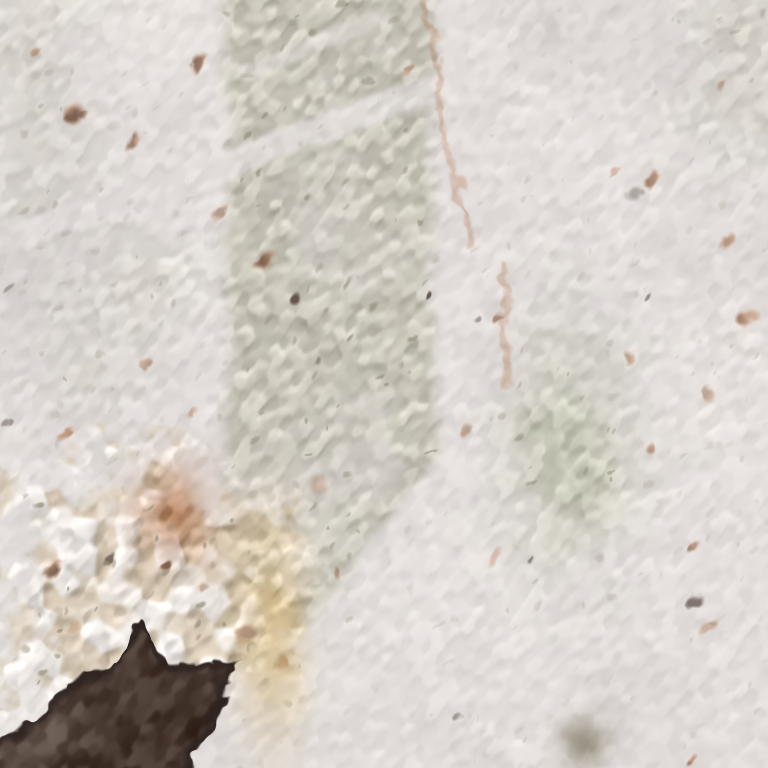
Write a Shadertoy shader that draws this texture.

```glsl
const vec3 PLASTER = vec3(0.89, 0.87, 0.86);
const vec3 CHALK   = vec3(0.93, 0.91, 0.89);
const vec3 STONE   = vec3(0.775, 0.76, 0.71);
const vec3 LICHEN  = vec3(0.74, 0.76, 0.67);
const vec3 CREAM   = vec3(0.82, 0.76, 0.67);
const vec3 OCHRE   = vec3(0.82, 0.72, 0.52);
const vec3 FLECK   = vec3(0.56, 0.53, 0.46);
const vec3 RUST    = vec3(0.70, 0.47, 0.32);
const vec3 BARK    = vec3(0.29, 0.23, 0.20);
const vec3 PIT     = vec3(0.17, 0.13, 0.12);
const mat2 LEAN = mat2(0.6, -0.8, 0.8, 0.6);  // grain axis leans to the right
const float GRAIN_CELLS = 85.0;
const float CLUMP_CELLS = 38.0;
const float RUST_CELLS = 9.0;
const float FLECK_CELLS = 34.0;

vec3 hash3(vec2 p) {
    vec3 q = fract(p.xyx * vec3(0.1031, 0.1030, 0.0973));
    q += dot(q, q.yxz + 33.33);
    return fract((q.xxy + q.yzz) * q.zyx);
}

// Cellular noise whose random cell values blend softly
float cellNoise(vec2 p) {
    vec2 base = floor(p);
    float sum = 0.0, total = 0.0;
    for (int y = -1; y <= 1; y++)
    for (int x = -1; x <= 1; x++) {
        vec2 cell = base + vec2(x, y);
        vec3 h = hash3(cell);
        vec2 d = p - cell - h.xy;
        float w = exp(-5.0 * dot(d, d));
        sum += w * h.z;
        total += w;
    }
    return sum / total;
}

float layered(vec2 p) {
    return 0.5 * cellNoise(p) + 0.3 * cellNoise(p * 2.3 + 17.0) + 0.2 * cellNoise(p * 5.1 + 41.0);
}

// Leaning oval spots, one per filled cell
float specks(vec2 p, float cells, float fill, float size) {
    p *= cells;
    vec2 base = floor(p);
    float mask = 0.0;
    for (int y = -1; y <= 1; y++)
    for (int x = -1; x <= 1; x++) {
        vec2 cell = base + vec2(x, y);
        vec3 h = hash3(cell + cells), k = hash3(cell + 57.0 + cells);
        vec2 d = LEAN * (p - cell - h.xy);
        d.y *= mix(1.2, 2.4, k.x);
        float r = size * mix(0.4, 1.0, k.y);
        float spot = 1.0 - smoothstep(0.35, 1.2, length(d) / r);
        mask = max(mask, spot * step(h.z, fill) * mix(0.4, 1.0, k.z));
    }
    return mask;
}

float blob(vec2 p, vec2 center, vec2 radius) {
    vec2 d = (p - center) / radius;
    return exp(-dot(d, d));
}

float segment(vec2 p, vec2 a, vec2 b) {
    vec2 d = b - a;
    return length(p - a - d * clamp(dot(p - a, d) / dot(d, d), 0.0, 1.0));
}

// Signed distance to the flaked-off hole in the lower left corner
float holeDistance(vec2 p) {
    float peak = 0.07 * blob(p, vec2(0.18, p.y), vec2(0.018, 1.0));
    float d = max(0.74 * (p.y - 0.04 - 0.9 * p.x), 0.93 * (p.x - 0.25 - 0.4 * p.y));
    d = max(d, p.y - 0.135 - peak);
    return d + 0.045 * (layered(p * 20.0) - 0.5);
}

void mainImage(out vec4 fragColor, in vec2 fragCoord) {
    vec2 p = fragCoord / iResolution.y;
    float broad = layered(p * 6.0 + 3.0);
    float fray = layered(p * 22.0 + 9.0) - 0.5;
    vec2 w = p + 0.03 * vec2(fray, broad - 0.5);

    // Weathered band and looser stains
    float rightEdge = 0.565 - 0.75 * max(0.4 - p.y, 0.0);
    float band = smoothstep(0.275, 0.315, w.x) * (1.0 - smoothstep(-0.02, 0.02, w.x - rightEdge));
    band *= smoothstep(0.1, 0.25, p.y);
    float green = blob(w, vec2(0.74, 0.44), vec2(0.08, 0.16));
    float stain = blob(w, vec2(0.10, 0.60), vec2(0.13, 0.15)) + blob(w, vec2(0.04, 0.86), vec2(0.08, 0.16))
                + blob(w, vec2(0.96, 0.92), vec2(0.10, 0.13));
    float soil = max(band, 0.75 * green + 0.5 * stain);
    soil = clamp(soil + 1.6 * (broad - 0.5) * (0.35 + soil), 0.0, 1.0);

    // Pale brushed streaks
    float streak = 1.0 - smoothstep(0.012, 0.026, segment(w, vec2(-0.1, 0.645), vec2(0.58, 0.89)));
    streak = max(streak, 0.6 - 0.6 * smoothstep(0.006, 0.016, segment(w, vec2(0.32, 0.91), vec2(0.5, 0.98))));
    soil *= 1.0 - 0.8 * streak;

    vec3 color = PLASTER + 0.12 * (broad - 0.5);
    color = mix(color, CHALK, 0.6 * blob(w, vec2(0.22, 0.97), vec2(0.08, 0.10)));
    color = mix(color, mix(STONE, LICHEN, 0.6 * green + 0.6 * max(fray, 0.0)), 0.9 * soil);

    // Crumbling rim with ochre and rust runs
    float reach = length((w - vec2(0.19, 0.23)) / vec2(0.20, 0.18)) + 1.2 * fray;
    float crumble = 1.0 - smoothstep(0.75, 1.15, reach);
    float clump = cellNoise(p * CLUMP_CELLS);
    float clumpRelief = clump - cellNoise((p + vec2(-0.006, 0.008)) * CLUMP_CELLS);
    color = mix(color, mix(CREAM, CHALK, smoothstep(0.3, 0.65, clump)), 0.85 * crumble);
    color = mix(color, OCHRE, 0.75 * blob(w, vec2(0.355, 0.18), vec2(0.04, 0.13)));
    color = mix(color, RUST, 0.75 * blob(w, vec2(0.23, 0.33), vec2(0.045, 0.055)));
    color = mix(color, FLECK, 0.8 * blob(w, vec2(0.76, 0.03), vec2(0.03, 0.035)));
    float seam = min(segment(w, vec2(0.55, 1.0), vec2(0.61, 0.68)), segment(w, vec2(0.66, 0.66), vec2(0.66, 0.5)));
    color = mix(color, RUST, 0.3 * (1.0 - smoothstep(0.001, 0.007, seam)));

    // Leaning grain with a soft relief
    vec2 g = LEAN * p * GRAIN_CELLS * vec2(0.7, 1.1);
    float grain = cellNoise(g);
    float relief = grain - cellNoise(g + vec2(0.5, 0.4));
    float rough = max(soil, crumble);
    color += (grain - 0.5) * mix(0.05, 0.13, rough) + relief * mix(0.03, 0.09, rough);
    color += clumpRelief * (0.01 + 0.05 * soil + 0.22 * crumble);

    // Grey flecks, rust spots and dark pits
    color = mix(color, FLECK, specks(w, FLECK_CELLS, 0.3, 0.30) * (0.16 + 0.55 * rough));
    float rust = specks(w, RUST_CELLS, 0.42, 0.17);
    color = mix(color, RUST, 0.65 * rust);
    color = mix(color, BARK, 0.6 * rust * rust * smoothstep(0.3, 0.7, clump));
    color = mix(color, BARK, 0.8 * specks(w, 7.0, 0.3, 0.09));

    // Bare dark hole with a shadowed lip
    float hole = holeDistance(p);
    vec3 inside = BARK + 0.16 * (grain - 0.5) + 0.18 * (broad - 0.45);
    inside = mix(inside, PIT, 0.8 * smoothstep(-0.022, -0.004, hole));
    color = mix(color, inside, 1.0 - smoothstep(-0.002, 0.003, hole));

    fragColor = vec4(clamp(color, 0.0, 1.0), 1.0);
}
```
